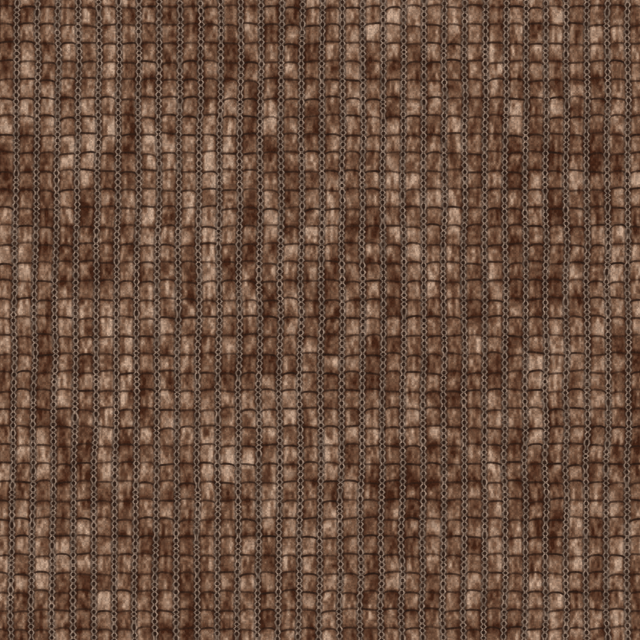
Write a WebGL 2 fragment shader that draws this texture.

```glsl
#version 300 es
precision highp float;
// Woven chenille upholstery: columns of soft brown tufts divided by thin braided cords.
// A jittered grid places the tufts and their dark stitch lines; layered value noise
// adds vertical fibres, dyed streaks running along columns and broad uneven wear.

uniform vec2 u_resolution;
out vec4 fragColor;

const vec2 REPEATS = vec2(31.3, 35.0);   // columns and rows over the canvas
const vec2 PHASE = vec2(0.30, 0.35);     // where the weave starts
const float LEAN_LEFT = 0.35;            // cells the cords lean by, fading to the right
const float CORD_HALF = 0.18;            // all widths are in cells
const float STRAND_HALF = 0.050;
const float BRAIDS_PER_ROW = 2.8;
const float STITCH_HALF = 0.055;
const float STITCH_JITTER = 0.18;
const float WOBBLE = 0.12;
const float TAU = 6.2831853;

const vec3 TUFT_DARK = vec3(0.25, 0.135, 0.085);
const vec3 TUFT_MID = vec3(0.46, 0.335, 0.255);
const vec3 TUFT_LIGHT = vec3(0.73, 0.61, 0.52);
const vec3 CORD_GREY = vec3(0.55, 0.47, 0.41);
const vec3 GAP_DARK = vec3(0.16, 0.105, 0.08);

float hash(vec2 p) {
    vec3 q = fract(vec3(p.xyx) * vec3(0.1031, 0.1030, 0.0973));
    q += dot(q, q.yzx + 33.33);
    return fract((q.x + q.y) * q.z);
}

float noise(vec2 p) {
    vec2 i = floor(p), f = fract(p);
    f = f * f * (3.0 - 2.0 * f);
    return mix(mix(hash(i), hash(i + vec2(1, 0)), f.x),
               mix(hash(i + vec2(0, 1)), hash(i + vec2(1, 1)), f.x), f.y);
}

// Soft band: 1 inside the half width, fading over the edge
float band(float d, float halfWidth, float blur) {
    return 1.0 - smoothstep(halfWidth - blur, halfWidth + blur, abs(d));
}

vec3 tuftColor(float tone) {
    vec3 low = mix(TUFT_DARK, TUFT_MID, clamp(tone * 2.0, 0.0, 1.0));
    return mix(low, TUFT_LIGHT, clamp(tone * 2.0 - 1.0, 0.0, 1.0));
}

void main() {
    vec2 uv = gl_FragCoord.xy / u_resolution;
    vec2 g = uv * REPEATS + PHASE;
    vec2 blur = 0.02 + 0.5 * REPEATS / u_resolution;

    // Slight lean and hand-woven drift of the columns
    g.x += LEAN_LEFT * (0.5 - uv.y) * (1.0 - uv.x);
    g.x += WOBBLE * (noise(vec2(g.x * 0.4, g.y * 0.5)) - 0.5);
    float column = floor(g.x);
    float across = fract(g.x) * 2.0 - 1.0;
    float cordD = fract(g.x + 0.5) - 0.5;
    float cordId = floor(g.x + 0.5);

    // Nearest stitch line, arched and shifted differently in every cell
    float line = floor(g.y + 0.5);
    vec2 stitchId = vec2(column, line);
    float shift = STITCH_JITTER * (hash(stitchId + 7.0) - 0.5);
    float lean = 0.14 * (hash(stitchId + 19.0) - 0.5);
    float arch = 0.32 * hash(stitchId + 41.0) * pow(abs(across), 3.0);
    float stitchD = g.y - line - shift - lean * across + arch;
    vec2 tuftId = vec2(column, line - step(stitchD, 0.0));

    // Dye tone: broad wear, column streaks, single tufts and fibres
    float wear = noise(uv * 7.0) * 0.6 + noise(uv * 17.0 + 5.0) * 0.4;
    float streak = noise(vec2(column * 3.7, g.y * 0.38));
    float patchTone = noise(vec2(g.x * 2.1, g.y * 1.1) + 31.0);
    float fibre = noise(vec2(g.x * 6.0, g.y * 1.8) + 63.0);
    float fuzz = noise(g * vec2(8.0, 5.0) + 11.0);
    float tone = 0.53 + 0.34 * (wear - 0.5) + 0.36 * (streak - 0.5)
        + 0.13 * (hash(tuftId) - 0.5) + 0.50 * (patchTone - 0.5)
        + 0.58 * (fibre - 0.5) + 0.40 * (fuzz - 0.5);

    // Rounded tuft: darker toward its cords and around the stitch
    tone -= 0.12 * smoothstep(0.45, 0.85, abs(across));
    tone -= 0.18 * band(stitchD, 0.14, 0.12);
    vec3 color = tuftColor(tone);

    // Dark stitch lines, some nearly buried in the pile
    float stitchPower = mix(0.55, 1.0, hash(stitchId + 83.0));
    stitchPower *= mix(0.65, 1.0, noise(g * 3.0 + 17.0));
    float stitch = band(stitchD, STITCH_HALF, blur.y);
    color = mix(color, GAP_DARK, stitch * stitchPower);

    // Cord: shadowed bed with two strands that pinch and part unevenly
    float slip = noise(vec2(cordId * 7.1, g.y * 1.4) + 23.0);
    float turn = TAU * (g.y * BRAIDS_PER_ROW + 0.9 * slip + hash(vec2(cordId, 3.0)));
    float spread = 0.080 + 0.040 * cos(turn);
    float bed = band(cordD, CORD_HALF, 0.03 + blur.x);
    float strand = band(abs(cordD) - spread, STRAND_HALF, blur.x);
    float bead = band(cordD, 0.055, blur.x) * smoothstep(-0.3, 0.6, cos(turn));
    float twist = 0.5 + 0.5 * sin(turn + sign(cordD) * 1.2);
    float cordWear = noise(vec2(cordId * 5.3, g.y * 0.9) + 91.0);
    float strandFuzz = noise(g * vec2(11.0, 6.0) + 71.0);
    vec3 cordColor = CORD_GREY * (0.62 + 0.22 * twist + 0.18 * cordWear + 0.22 * strandFuzz);
    color = mix(color, GAP_DARK, bed * 0.55);
    color = mix(color, cordColor, strand * mix(0.65, 0.95, strandFuzz));
    color = mix(color, GAP_DARK, bead * mix(0.55, 0.95, cordWear));

    // Fine grain of the yarn
    color *= 0.87 + 0.26 * noise(g * vec2(14.0, 12.0) + 47.0);
    fragColor = vec4(color, 1.0);
}
```
